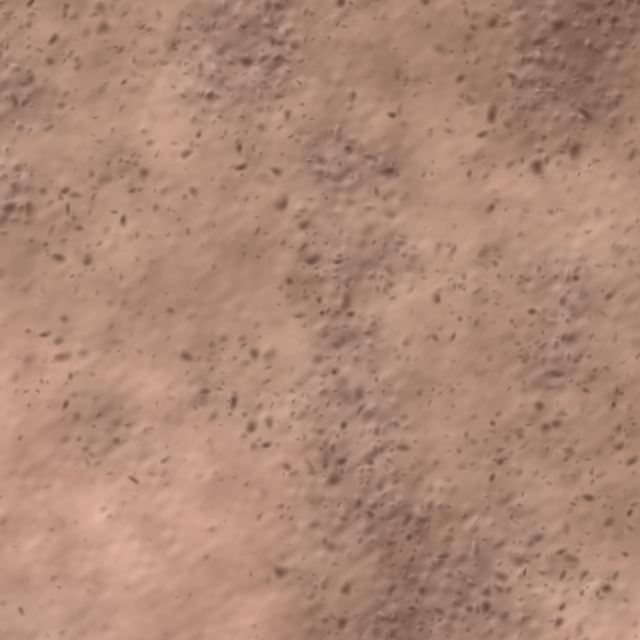
Give the GLSL for this texture, as a WebGL 1 fragment shader.

```glsl
precision highp float;
// Weathered pinkish-brown ground with soft, clustered dark grit and pale glints.
// Broad noise sets bare and grey patches; jittered cells scatter the grains,
// and a sloped noise field lights the fine pebble relief between them.

uniform vec2 u_resolution;

#define COARSE_CELLS 35.0
#define FINE_CELLS 56.0
#define RELIEF_SCALE 68.0
#define RELIEF_STRENGTH 0.13
#define MOTTLE_STRENGTH 0.16
#define BROAD_STRENGTH 0.24
#define GRAIN_TILT 0.6
#define SOIL vec3(0.683, 0.532, 0.458)
#define BARE_SOIL vec3(0.780, 0.608, 0.530)
#define GREY_SOIL vec3(0.592, 0.465, 0.416)
#define GRIT vec3(0.335, 0.215, 0.170)
#define GLINT vec3(0.860, 0.725, 0.660)

float hash(vec2 p) {
  return fract(sin(dot(p, vec2(127.1, 311.7))) * 43758.5453);
}

vec2 hash2(vec2 p) {
  return vec2(hash(p), hash(p + 41.3));
}

float noise(vec2 p) {
  vec2 cell = floor(p);
  vec2 f = fract(p);
  f = f * f * (3.0 - 2.0 * f);
  float low = mix(hash(cell), hash(cell + vec2(1.0, 0.0)), f.x);
  float high = mix(hash(cell + vec2(0.0, 1.0)), hash(cell + 1.0), f.x);
  return mix(low, high, f.y);
}

mat2 rotation(float angle) {
  float c = cos(angle);
  float s = sin(angle);
  return mat2(c, -s, s, c);
}

float fbm(vec2 p) {
  float sum = 0.0;
  float weight = 0.5;
  for (int i = 0; i < 4; i++) {
    sum += weight * noise(p);
    p = rotation(0.65) * p * 2.03 + 17.0;
    weight *= 0.5;
  }
  return sum / 0.9375;
}

// Returns grain darkness in x and the pale upper-left rim in y.
vec2 grains(vec2 uv, float cells, float density, float seed) {
  vec2 p = uv * cells;
  p += 0.45 * (vec2(noise(p * 1.3 + seed), noise(p * 1.3 + seed + 60.0)) - 0.5);
  vec2 result = vec2(0.0);
  for (int j = -1; j <= 1; j++) {
    for (int i = -1; i <= 1; i++) {
      vec2 cell = floor(p) + vec2(float(i), float(j));
      vec2 jitter = hash2(cell + seed);
      vec2 kind = hash2(cell + seed + 87.0);
      float present = smoothstep(0.0, 0.22, density - kind.x);
      float size = mix(0.30, 0.58, kind.y * kind.y);
      vec2 stretch = size * vec2(1.2, 0.85);
      mat2 turn = rotation(GRAIN_TILT + 1.8 * (jitter.x - 0.5));
      vec2 offset = p - cell - 0.1 - 0.8 * jitter;
      float body = 1.0 - smoothstep(0.0, 1.0, length(turn * offset / stretch));
      vec2 rimOffset = offset - size * vec2(-0.45, 0.9);
      float rim = 1.0 - smoothstep(0.0, 0.8, length(turn * rimOffset / stretch));
      float strength = present * mix(0.35, 1.0, jitter.y);
      result = max(result, strength * vec2(body, rim * kind.y));
    }
  }
  return result;
}

void main() {
  vec2 uv = gl_FragCoord.xy / u_resolution.y;

  // Broad patches: a bare lower-left slope and clusters of grit
  float broad = fbm(uv * 3.2 + 5.0);
  float slope = 0.40 - uv.y - 0.50 * uv.x + 0.5 * (broad - 0.5);
  float bare = smoothstep(-0.08, 0.14, slope);
  float cluster = smoothstep(0.41, 0.66, fbm(uv * 5.5 + 23.0));
  cluster *= 1.0 - 0.8 * bare;
  float clump = smoothstep(0.40, 0.68, fbm(uv * 13.0 + 71.0));
  float corner = 1.0 - smoothstep(0.0, 0.28, length(uv * vec2(0.7, 1.4)));

  // Soil tone with slanted mottling
  vec3 color = mix(SOIL, BARE_SOIL, 0.9 * bare);
  color = mix(color, GREY_SOIL, 0.6 * cluster + 0.4 * corner);
  vec2 slanted = rotation(GRAIN_TILT) * uv;
  float mottle = fbm(slanted * vec2(17.0, 21.0) + 9.0) - 0.5;
  float tone = MOTTLE_STRENGTH * mottle + BROAD_STRENGTH * (broad - 0.5);
  color += tone * vec3(1.0, 0.95, 0.9);

  // Fine pebble relief, lit from the upper left
  vec2 pebble = slanted * RELIEF_SCALE * vec2(0.9, 1.1);
  vec2 toLight = rotation(GRAIN_TILT) * vec2(-0.25, 0.45);
  float relief = noise(pebble) - noise(pebble + toLight);
  color += RELIEF_STRENGTH * relief * (0.45 + 0.75 * cluster);

  // Soft brown stains, then dark grit and pale glints
  float grit = clamp(0.6 * cluster + 0.5 * clump, 0.0, 1.0);
  float openness = 1.0 - 0.65 * bare;
  float stain = smoothstep(0.5, 0.9, noise(slanted * vec2(36.0, 44.0) + 31.0));
  color = mix(color, GRIT, 0.24 * stain * grit * openness);
  float density = (0.14 + 0.62 * grit) * openness;
  vec2 coarse = grains(uv, COARSE_CELLS, density, 3.0);
  vec2 fine = grains(uv, FINE_CELLS, density + 0.1, 140.0);
  float glint = max(coarse.y * 0.35, fine.y * 0.5) * (0.25 + 0.75 * cluster);
  color = mix(color, GLINT, glint);
  color = mix(color, GRIT, max(coarse.x * 0.75, fine.x * 0.42));

  gl_FragColor = vec4(clamp(color, 0.0, 1.0), 1.0);
}
```
